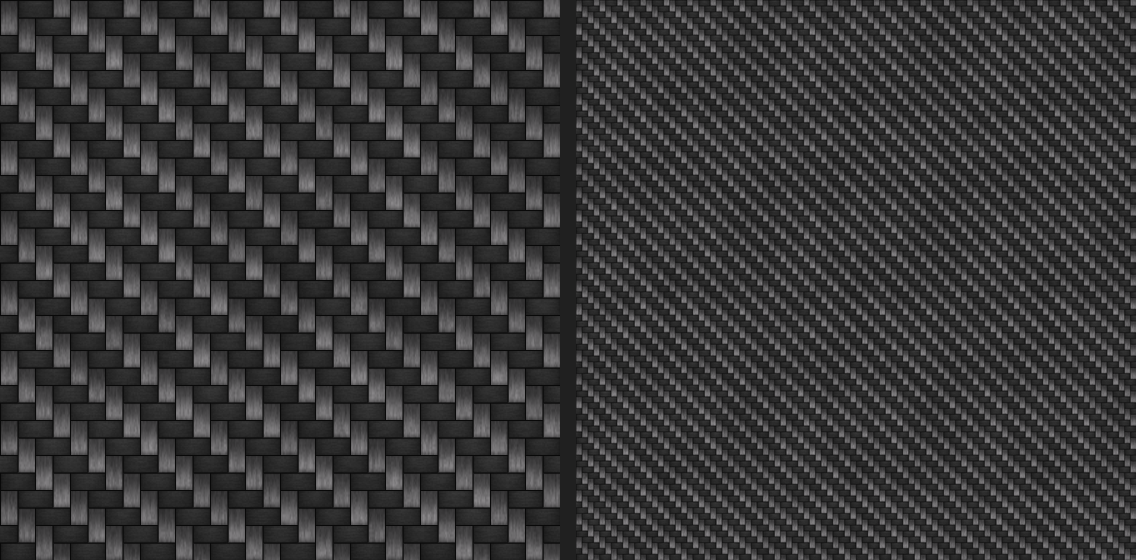
Left: one tile. Right: repeated 3 by 3.
A WebGL 1 fragment shader for this texture:

```glsl
precision highp float;

uniform vec2 u_resolution;

const float CELLS = 32.0;     // strand widths across the tile
const float TWILL = 4.0;      // cells per weave repeat: two over, two under
const float SPAN = 2.0;       // visible length of a strand, in cells
const float GAP = 0.032;      // half width of the dark seam, in cells
const float SEAM_SHIFT = 0.031; // seam centre, in cells from the grid line

const vec3 SEAM_COLOR = vec3(0.035);
const vec3 WARP_TINT = vec3(1.0, 0.985, 1.0);

float hash(vec2 p) {
  return fract(sin(dot(p, vec2(127.1, 311.7))) * 43758.5453);
}

// Value noise that wraps after a whole number of lattice steps
float wrapNoise(vec2 p, vec2 period) {
  vec2 i = floor(p);
  vec2 f = fract(p);
  f = f * f * (3.0 - 2.0 * f);
  vec2 a = mod(i, period);
  vec2 b = mod(i + 1.0, period);
  return mix(mix(hash(a), hash(vec2(b.x, a.y)), f.x),
             mix(hash(vec2(a.x, b.y)), hash(b), f.x), f.y);
}

// Noise over the tile with the given number of lattice steps per cell
float cellNoise(vec2 p, vec2 steps) {
  return wrapNoise(p * steps, steps * CELLS);
}

// Distance inward from the border of a strand, in cells
float borderDistance(float across, float along) {
  return min(min(across, 1.0 - across), min(along, SPAN - along));
}

// Bright upright strand, catching light below its middle
float warpShade(vec2 p, float along, float variation) {
  float t = along / SPAN;
  float sheen = mix(0.225, 0.45, pow(smoothstep(0.0, 0.82, t), 1.4));
  sheen *= 1.0 - 0.25 * smoothstep(0.82, 1.0, t);
  float fibres = cellNoise(p, vec2(11.0, 2.0)) - 0.5;
  float grain = cellNoise(p, vec2(14.0, 7.0)) - 0.5;
  return sheen * (1.0 + 0.24 * fibres + 0.14 * grain + 0.18 * variation);
}

// Dark level strand with a soft sheen along its length
float weftShade(vec2 p, float along, float variation) {
  float t = along / SPAN;
  float glow = sin(3.14159 * t) * (1.0 - 0.5 * fract(p.y));
  float sheen = 0.122 + 0.08 * glow;
  float fibres = cellNoise(p, vec2(2.0, 11.0)) - 0.5;
  float grain = cellNoise(p, vec2(12.0, 12.0)) - 0.5;
  return sheen * (1.0 + 0.14 * fibres + 0.16 * grain + 0.1 * variation);
}

void main() {
  vec2 uv = gl_FragCoord.xy / u_resolution;
  vec2 p = vec2(uv.x, 1.0 - uv.y) * CELLS - SEAM_SHIFT;
  vec2 cell = floor(p);
  vec2 local = fract(p);
  float pixel = CELLS / min(u_resolution.x, u_resolution.y);

  // Diagonal steps decide which strand lies on top
  float warpAlong = mod(p.y - cell.x, TWILL);
  float weftAlong = mod(p.x - cell.y - 1.0, TWILL);
  bool isWarp = mod(cell.y - cell.x, TWILL) < SPAN - 0.5;

  float across = isWarp ? local.x : local.y;
  float along = isWarp ? warpAlong : weftAlong;
  vec2 start = isWarp ? vec2(cell.x, floor(p.y - along + 0.5))
                      : vec2(floor(p.x - along + 0.5), cell.y);
  float variation = hash(mod(start, CELLS) + 0.37) - 0.5;

  // Strand surface, rounded off slightly toward its border
  vec3 color = isWarp ? WARP_TINT * warpShade(p, along, variation)
                      : vec3(weftShade(p, along, variation));
  float border = borderDistance(across, along);
  color *= mix(0.88, 1.0, smoothstep(0.0, 0.18, border));

  // Slow drift of the light over the cloth
  color *= 0.94 + 0.12 * cellNoise(p, vec2(0.25));

  // Dark seams between strands
  float soft = max(0.015, 0.45 * pixel);
  float cover = smoothstep(GAP - soft, GAP + soft, border);
  gl_FragColor = vec4(mix(SEAM_COLOR, color, cover), 1.0);
}
```
